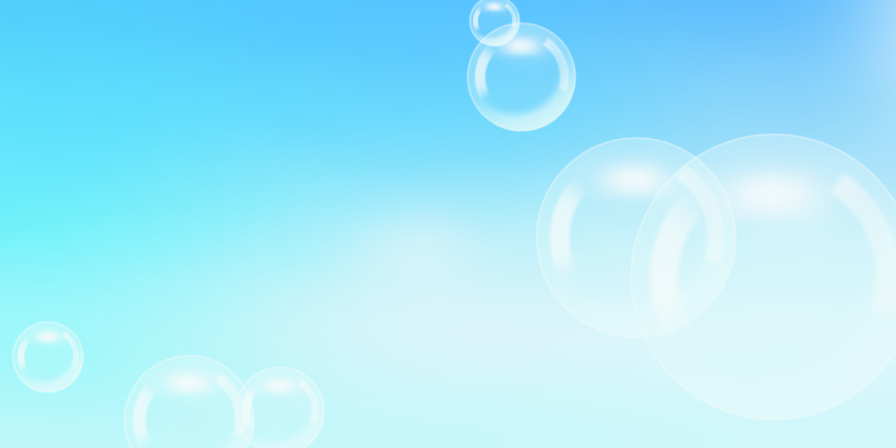
A WebGL 2 fragment shader for this background:

```glsl
#version 300 es
precision highp float;
// Clear soap bubbles drifting over a soft blue sky that fades into pale haze.

uniform vec2 u_resolution;
out vec4 fragColor;

// Sky colours from top to bottom, for the left, centre and right columns
const vec3 SKY_LEFT[5] = vec3[5](
  vec3(0.32, 0.81, 0.99), vec3(0.37, 0.88, 0.99), vec3(0.45, 0.95, 0.98),
  vec3(0.62, 0.97, 0.98), vec3(0.74, 0.97, 0.98));
const vec3 SKY_CENTRE[5] = vec3[5](
  vec3(0.33, 0.76, 1.00), vec3(0.42, 0.85, 0.99), vec3(0.68, 0.93, 0.98),
  vec3(0.84, 0.96, 0.98), vec3(0.78, 0.97, 0.98));
const vec3 SKY_RIGHT[5] = vec3[5](
  vec3(0.38, 0.74, 0.99), vec3(0.55, 0.84, 0.98), vec3(0.80, 0.95, 0.98),
  vec3(0.86, 0.97, 0.98), vec3(0.82, 0.97, 0.98));
const vec3 HAZE = vec3(0.88, 0.96, 0.98);
const vec3 CORNER_GLOW = vec3(0.78, 0.91, 0.99);
const vec3 FILM = vec3(0.89, 0.98, 0.98);
const vec3 SHINE = vec3(0.96, 0.98, 0.98);

// Bubbles: centre and radius in canvas heights
const int BUBBLE_COUNT = 7;
const vec3 BUBBLES[BUBBLE_COUNT] = vec3[BUBBLE_COUNT](
  vec3(1.104, 0.953, 0.055), vec3(1.164, 0.828, 0.120),
  vec3(1.420, 0.470, 0.222), vec3(1.727, 0.382, 0.318),
  vec3(0.107, 0.203, 0.078), vec3(0.422, 0.062, 0.144),
  vec3(0.625, 0.082, 0.098));

const float FILM_OPACITY = 0.12;
const float RIM_OPACITY = 0.22;
const float RING_OPACITY = 0.42;
const float RING_WIDTH = 0.002;
const float CLOUD_AMOUNT = 0.035;

// Layered sines, each layer turned and bent by the one before
float softNoise(vec2 p) {
  float sum = 0.0, weight = 0.5;
  for (int i = 0; i < 5; i++) {
    sum += weight * sin(p.x + 1.3 * sin(p.y)) * cos(p.y - 0.7 * sin(p.x));
    p = mat2(1.4, 1.1, -1.1, 1.4) * p + vec2(1.7, 4.1);
    weight *= 0.55;
  }
  return sum;
}

float blob(vec2 p, vec2 centre, vec2 size) {
  vec2 q = (p - centre) / size;
  return exp(-dot(q, q));
}

vec3 column(vec3 stops[5], float y) {
  vec3 color = mix(stops[0], stops[1], smoothstep(1.05, 0.70, y));
  color = mix(color, stops[2], smoothstep(0.78, 0.44, y));
  color = mix(color, stops[3], smoothstep(0.54, 0.24, y));
  return mix(color, stops[4], smoothstep(0.26, 0.0, y));
}

vec3 sky(vec2 p) {
  float drift = softNoise(p * vec2(3.0, 7.0));
  float y = p.y + CLOUD_AMOUNT * drift;
  vec3 color = mix(column(SKY_LEFT, y), column(SKY_CENTRE, y), smoothstep(0.0, 1.05, p.x));
  color = mix(color, column(SKY_RIGHT, y), smoothstep(0.9, 1.8, p.x));

  // Loose puffs at the centre and a pale bank below them
  vec2 bent = p + 0.04 * vec2(drift, softNoise(p * 6.0 + 3.0));
  float haze = 0.48 * blob(bent, vec2(0.93, 0.45), vec2(0.14, 0.09))
             + 0.40 * blob(bent, vec2(1.05, 0.32), vec2(0.42, 0.13));
  color = mix(color, HAZE, clamp(haze, 0.0, 0.8));
  float corner = blob(bent, vec2(2.08, 0.92), vec2(0.17, 0.26));
  return mix(color, CORNER_GLOW, 0.85 * corner);
}

// Curved streak centred on a direction, in bubble radii
float streak(vec2 q, float radius, float width, vec2 dir, float spread, float fade) {
  float d = length(q);
  float facing = dot(q / max(d, 0.001), normalize(dir));
  float band = 1.0 - smoothstep(width * 0.5, width, abs(d - radius));
  return band * smoothstep(spread - fade, spread + fade, facing);
}

vec3 addBubble(vec3 color, vec2 p, vec3 bubble, float pixel) {
  vec2 q = (p - bubble.xy) / bubble.z;
  float d = length(q);
  float edge = (d - 1.0) * bubble.z;
  float inside = 1.0 - smoothstep(-pixel, pixel, edge);

  // Thin film, thicker toward the rim
  float film = FILM_OPACITY + RIM_OPACITY * smoothstep(0.68, 0.97, d);
  color = mix(color, FILM, film * inside);

  // Crescent along the lower right
  float crescent = smoothstep(0.72, 0.96, length(q - vec2(-0.10, 0.16)));
  crescent *= smoothstep(-0.1, 0.9, dot(q, normalize(vec2(0.45, -0.9))));
  color = mix(color, FILM, 0.72 * crescent * inside);

  // Light cap near the top, cut by a curved lower edge
  float cap = blob(q, vec2(-0.02, 0.60), vec2(0.42, 0.20));
  cap *= smoothstep(0.30, 0.46, q.y + 0.25 * q.x * q.x);
  cap += 0.22 * blob(q, vec2(0.05, 0.45), vec2(0.45, 0.22));

  // Side reflections: soft on the left, crisp on the right
  float sides = 0.75 * streak(q, 0.77, 0.13, vec2(-1.0, 0.12), 0.87, 0.12);
  sides += 0.48 * streak(q, 0.80, 0.11, vec2(0.92, 0.32), 0.80, 0.03);
  color = mix(color, SHINE, clamp(0.82 * cap + sides, 0.0, 0.9) * inside);

  float ring = 1.0 - smoothstep(0.0, RING_WIDTH + pixel, abs(edge));
  return mix(color, SHINE, RING_OPACITY * ring);
}

void main() {
  vec2 p = gl_FragCoord.xy / u_resolution.y;
  float pixel = 1.0 / u_resolution.y;
  vec3 color = sky(p);
  for (int i = 0; i < BUBBLE_COUNT; i++) color = addBubble(color, p, BUBBLES[i], pixel);
  fragColor = vec4(color, 1.0);
}
```
